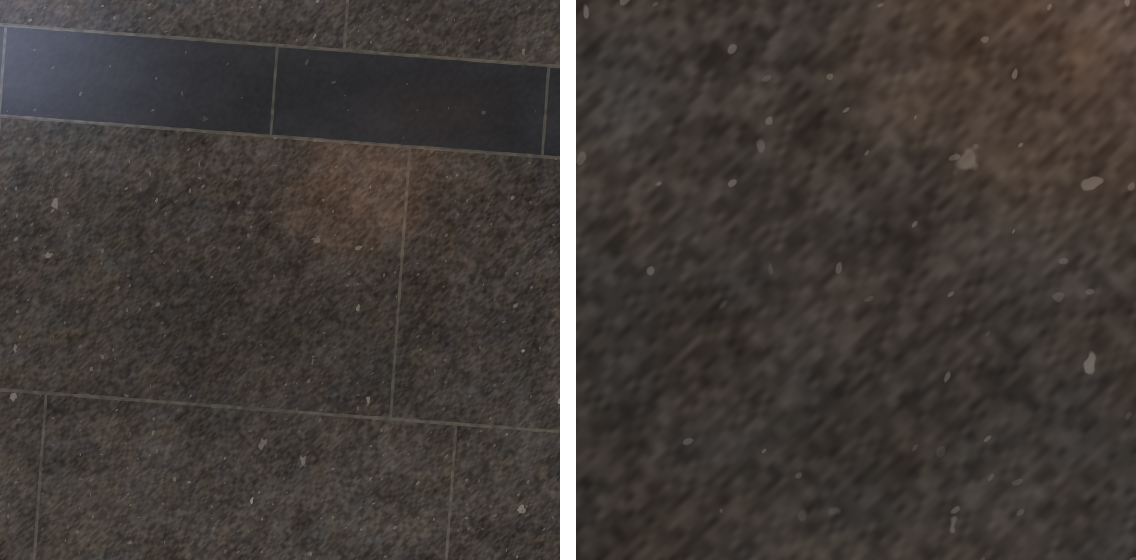
Left, the full canvas; right, a detail of the centre.
This texture is drawn by a three.js fragment shader. Its source:

```glsl
// Dark stone paving: wide grainy slabs in staggered rows, crossed by a smooth
// slate band, all slightly skewed. Rows are chosen by height, joints come from
// repeat distances, and layered noise gives grain, pale flecks, stains and sheen.

varying vec2 vUv;

const vec3 STONE = vec3(0.238, 0.219, 0.205);
const vec3 SLATE = vec3(0.168, 0.166, 0.174);
const vec3 GROUT = vec3(0.365, 0.345, 0.310);
const vec3 FLECK = vec3(0.53, 0.50, 0.47);
const vec3 SHEEN = vec3(0.185, 0.205, 0.260);
const vec3 RUST = vec3(0.075, 0.032, 0.010);

// Heights of the three long joints, measured along the skewed vertical axis
const float BAND_TOP = 0.956;
const float BAND_BASE = 0.793;
const float LOW_JOINT = 0.304;

float hash(vec2 p) {
  vec3 q = fract(vec3(p.xyx) * 0.1031);
  q += dot(q, q.yzx + 33.33);
  return fract((q.x + q.y) * q.z);
}

float noise(vec2 p) {
  vec2 i = floor(p);
  vec2 f = fract(p);
  f = f * f * (3.0 - 2.0 * f);
  return mix(mix(hash(i), hash(i + vec2(1.0, 0.0)), f.x),
             mix(hash(i + vec2(0.0, 1.0)), hash(i + vec2(1.0, 1.0)), f.x), f.y);
}

float fbm(vec2 p) {
  float sum = 0.0;
  float amp = 0.5;
  for (int i = 0; i < 4; i++) {
    sum += amp * noise(p);
    p = mat2(1.6, 1.2, -1.2, 1.6) * p + 7.3;
    amp *= 0.5;
  }
  return sum / 0.9375;
}

vec2 rotate(vec2 p, float a) {
  float c = cos(a);
  float s = sin(a);
  return vec2(c * p.x + s * p.y, c * p.y - s * p.x);
}

// Soft round glow, stretched by size
float glow(vec2 p, vec2 center, vec2 size) {
  vec2 d = (p - center) / size;
  return exp(-dot(d, d));
}

// One irregular, turned chip in a share of the grid cells
float flecks(vec2 p, float cells, float share, float radius) {
  vec2 q = p * cells;
  vec2 id = floor(q);
  vec2 center = 0.3 + 0.4 * vec2(hash(id + 3.1), hash(id + 17.7));
  vec2 d = rotate(fract(q) - center, 0.3 + 1.4 * hash(id + 29.0));
  d.y *= 1.3 + 1.2 * hash(id + 41.0);
  float size = radius * cells * (0.45 + 0.55 * hash(id + 53.0));
  float edge = length(d) + size * 0.9 * (noise(p * 230.0) - 0.5);
  float chip = 1.0 - smoothstep(size * 0.5, size, edge);
  return chip * step(hash(id + 67.0), share) * (0.4 + 0.6 * hash(id + 71.0));
}

// Coverage of a joint at a given distance
float joint(float dist, float halfWidth) {
  return 1.0 - smoothstep(halfWidth - 0.0011, halfWidth + 0.0011, dist);
}

// Mottled stone with short diagonal grain
vec3 stoneColor(vec2 p, float tone) {
  vec2 g = rotate(p, 0.75);
  float fine = noise(g * vec2(150.0, 270.0)) - 0.5;
  float medium = noise(g * vec2(75.0, 125.0) + 19.0) - 0.5;
  float mottle = fbm(p * 17.0) - 0.5;
  float cloud = fbm(p * 4.5 + 11.0) - 0.5;
  float light = 1.0 + 0.42 * fine + 0.30 * medium + 0.42 * mottle + 0.20 * cloud + tone;
  vec3 tint = mix(vec3(0.97, 1.0, 1.03), vec3(1.04, 1.0, 0.95), noise(p * 30.0 + 5.0));
  vec3 color = STONE * tint * light;
  color = mix(color, FLECK, 0.55 * flecks(p, 46.0, 0.22, 0.005));
  return mix(color, FLECK * 1.08, 0.8 * flecks(p + 0.037, 11.0, 0.22, 0.011));
}

// Honed slate with cloudy smears and sparse scuffs
vec3 slateColor(vec2 p, float tone) {
  float cloud = fbm(p * vec2(9.0, 13.0)) - 0.5;
  float fine = noise(rotate(p, 0.75) * vec2(130.0, 210.0)) - 0.5;
  vec3 color = SLATE * (1.0 + 0.35 * cloud + 0.12 * fine + tone);
  float scuff = flecks(p, 38.0, 0.12, 0.005) + flecks(p, 12.0, 0.12, 0.010);
  return mix(color, FLECK, 0.38 * min(scuff, 1.0));
}

void main() {
  vec2 p = vUv;
  vec2 s = vec2(p.x - 0.072 * p.y, p.y + 0.075 * p.x);

  // Row layout: x is the slab length, y the stagger, z the row number
  vec3 row = vec3(0.736, 0.061, 0.0);
  if (s.y > LOW_JOINT) row = vec3(0.736, 0.679, 1.0);
  if (s.y > BAND_BASE) row = vec3(0.4875, 0.429, 2.0);
  if (s.y > BAND_TOP) row = vec3(0.736, 0.549, 3.0);
  float along = (s.x - row.y) / row.x;
  float tone = 0.08 * (hash(vec2(floor(along) + 9.0, row.z + 4.0)) - 0.5);
  float inBand = smoothstep(BAND_BASE - 0.001, BAND_BASE + 0.001, s.y)
               * (1.0 - smoothstep(BAND_TOP - 0.001, BAND_TOP + 0.001, s.y));

  vec3 color = mix(stoneColor(p, tone), slateColor(p, tone), inBand);

  // Worn joints between rows and between slabs
  float wear = 0.0012 * (noise(p * 75.0) - 0.5);
  float across = min(abs(s.y - LOW_JOINT), min(abs(s.y - BAND_BASE), abs(s.y - BAND_TOP)));
  float upright = abs(fract(along + 0.5) - 0.5) * row.x;
  float grout = max(joint(across, 0.0030 + wear), 0.9 * joint(upright, 0.0026 + wear));
  vec3 groutColor = GROUT * (0.78 + 0.30 * noise(p * 110.0));
  color = mix(color, groutColor, 0.82 * grout);

  // Cool window sheen, warm stains and gentle shading
  color += SHEEN * glow(p, vec2(0.0, 0.92), vec2(0.25, 0.22)) * mix(0.60, 1.0, inBand);
  color += vec3(0.035, 0.035, 0.042) * glow(p, vec2(0.2, 1.05), vec2(0.6, 0.16)) * (1.0 - inBand);
  color += RUST * glow(p, vec2(0.66, 0.66), vec2(0.17, 0.13)) * (1.0 - inBand);
  color += 0.4 * RUST * glow(p, vec2(0.78, 0.80), vec2(0.12, 0.06));
  color *= 1.0 - 0.13 * glow(p, vec2(0.45, 0.38), vec2(0.35, 0.16));
  color *= 1.0 + 0.09 * glow(p, vec2(0.55, 0.0), vec2(0.45, 0.20));

  gl_FragColor = vec4(color, 1.0);
}
```
